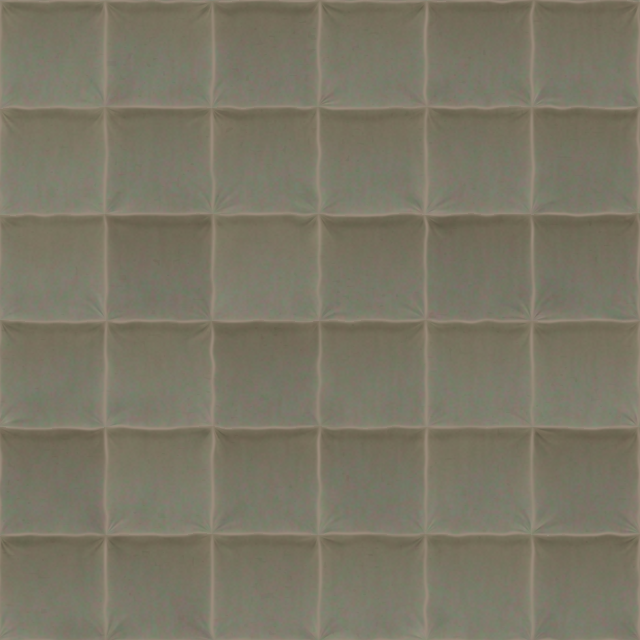
A WebGL 2 fragment shader for this texture:

```glsl
#version 300 es
precision highp float;

uniform vec2 u_resolution;
out vec4 fragColor;

float hash(vec2 p) {
    vec3 q = fract(vec3(p.xyx) * 0.1031);
    q += dot(q, q.yzx + 33.33);
    return fract((q.x + q.y) * q.z);
}

float noise(vec2 p) {
    vec2 i = floor(p), f = fract(p);
    f = f * f * (3.0 - 2.0 * f);
    return mix(mix(hash(i), hash(i + vec2(1, 0)), f.x),
               mix(hash(i + vec2(0, 1)), hash(i + vec2(1, 1)), f.x), f.y);
}

float fbm(vec2 p) {
    float sum = 0.0, weight = 0.5;
    for (int i = 0; i < 4; i++) {
        sum += weight * noise(p);
        p = p * 2.03 + 17.3;
        weight *= 0.5;
    }
    return sum;
}

// Puckers fanning out of the nearest corner, stronger at some corners
float cornerFolds(vec2 edge, vec2 corner) {
    float radius = length(edge);
    float angle = atan(edge.y, edge.x);
    float ridge = noise(vec2(angle * 6.0 + radius * 5.0, radius * 4.0) + corner * 19.0) - 0.5;
    return ridge * exp(-radius * radius * 24.0) * smoothstep(0.02, 0.1, radius)
         * mix(0.2, 1.0, hash(corner + 5.7));
}

void main() {
    vec2 uv = gl_FragCoord.xy / u_resolution;
    vec2 grid = uv * 6.0 + vec2(0.007, 0.009);

    // Slightly uneven seams
    vec2 wobble = vec2(noise(grid * vec2(2.0, 7.0) + 40.0), noise(grid * vec2(7.0, 2.0) + 80.0));
    grid += (wobble - 0.5) * 0.025;
    vec2 tile = floor(grid), p = fract(grid);
    vec2 edge = 0.5 - abs(p - 0.5);
    vec2 seed = tile * 23.7 + 11.0;

    // Brown shaded top, grey-green lower part
    float tone = hash(tile + 3.1);
    float cloud = fbm(p * 3.0 + seed) - 0.47;
    float shade = smoothstep(0.25, 1.0, p.y + cloud * 0.55);
    vec3 color = mix(vec3(0.482, 0.475, 0.411), vec3(0.455, 0.428, 0.352), shade);
    color += (tone - 0.5) * vec3(0.035, 0.04, 0.035) + cloud * 0.045;

    // Soft vertical brushing and fine grain
    color += (noise(grid * vec2(24.0, 5.0)) - 0.5) * 0.012;
    color += (noise(uv * 300.0) - 0.5) * 0.014;

    // Pink and teal speckle, mostly in the lower half
    float speckle = (noise(uv * 125.0 + 9.0) + noise(uv * 210.0 + 61.0) - 1.0)
                  * mix(1.0, 0.3, shade);
    color += speckle * vec3(0.045, -0.026, 0.01);
    color.b += (noise(uv * 160.0 + 31.0) - 0.4) * 0.035 * (1.0 - shade);

    // Sparse dark scuffs
    float scuff = smoothstep(0.83, 0.95, noise(grid * vec2(22.0, 30.0) + 7.0));
    color -= 0.02 * scuff * noise(grid * 4.0 + 3.0);

    // Cushioned rim: bright sides and bottom, shadow below the top seam
    float patchy = 0.35 + fbm(grid * 4.0 + 51.0);
    float sideGlow = exp(-edge.x / 0.055);
    float bottomGlow = exp(-p.y / 0.06);
    color += vec3(0.062, 0.052, 0.045) * patchy * max(sideGlow, bottomGlow);
    float topBend = 0.05 + 0.05 * noise(vec2(p.x * 4.0, 0.0) + seed);
    color -= 0.035 * exp(-pow((1.0 - p.y - topBend) / 0.04, 2.0)) * patchy;
    color += cornerFolds(edge, tile * 2.0 + step(0.5, p)) * vec3(0.17, 0.155, 0.13);

    // Pale pinkish seams, fading where they cross
    vec2 line = exp(-pow(edge / vec2(0.017, 0.015), vec2(2.0)));
    float crossing = smoothstep(0.0, 0.09, max(edge.x, edge.y));
    float wear = 0.55 + 0.45 * noise(grid * 5.0 + 23.0);
    float seam = max(line.x, line.y) * mix(0.45, 1.0, crossing) * wear;
    color = mix(color, vec3(0.605, 0.545, 0.485), seam);

    fragColor = vec4(color, 1.0);
}
```
